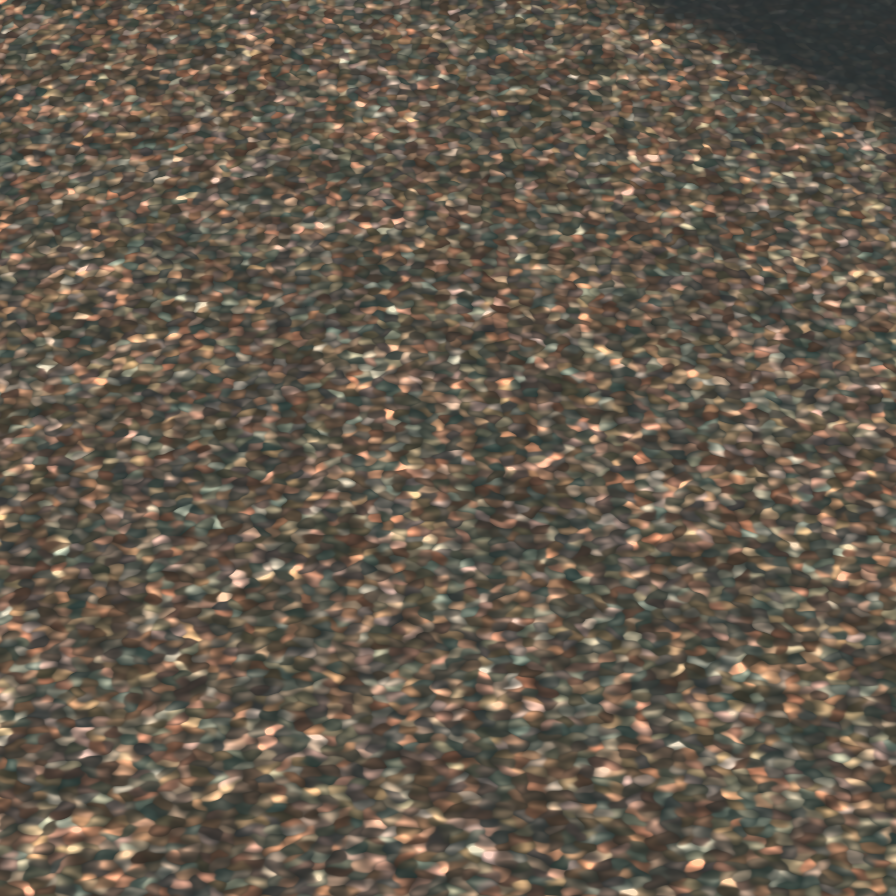
Give the GLSL for this texture, as a Shadertoy shader.

```glsl
// Sunlit gravel receding towards the top, with a soft shadow across the upper right corner.
// Softly blended cellular chips give the stones, gradient noise breaks up their tone,
// and a log-normal brightness curve turns the sum into dark gaps and a few pale chips.

vec3 hash3(vec2 cell, int seed) {
    uvec3 v = uvec3(ivec3(ivec2(cell), seed)) * 1664525u + 1013904223u;
    v.x += v.y * v.z; v.y += v.z * v.x; v.z += v.x * v.y;
    v ^= v >> 16u;
    v.x += v.y * v.z; v.y += v.z * v.x; v.z += v.x * v.y;
    return vec3(v >> 8u) / float(1 << 24);
}

float cornerSlope(vec2 cell, vec2 offset, int seed) {
    float angle = 6.2832 * hash3(cell, seed).x;
    return dot(vec2(cos(angle), sin(angle)), offset);
}

float gradientNoise(vec2 p, int seed) {
    vec2 i = floor(p), f = p - i;
    vec2 u = f * f * f * (f * (f * 6.0 - 15.0) + 10.0);
    vec2 e = vec2(1, 0);
    float low = mix(cornerSlope(i, f, seed), cornerSlope(i + e, f - e, seed), u.x);
    float high = mix(cornerSlope(i + e.yx, f - e.yx, seed), cornerSlope(i + 1.0, f - 1.0, seed), u.x);
    return mix(low, high, u.y);
}

// Returns tone, two tints, and squared distance to the chip centre.
vec4 gravelChips(vec2 p, float flatness) {
    vec2 home = floor(p);
    vec3 sum = vec3(0);
    float total = 1e-5;
    for (int y = -1; y <= 1; y++)
    for (int x = -1; x <= 1; x++) {
        vec2 cell = home + vec2(x, y);
        vec3 place = hash3(cell, 1);
        vec3 look = hash3(cell, 2) * 2.0 - 1.0;
        look.x += 0.5 * smoothstep(0.9, 1.0, look.x);

        // Tilt each flat chip a little in canvas proportions.
        vec2 d = (p - cell - 0.15 - 0.7 * place.xy) * vec2(1, flatness);
        float tilt = (place.z - 0.5) * 1.2;
        d = mat2(cos(tilt), -sin(tilt), sin(tilt), cos(tilt)) * d / vec2(1, flatness);

        float weight = exp(-9.0 * dot(d, d));
        sum += look * weight;
        total += weight;
    }
    return vec4(sum / total, -log(total) / 9.0);
}

void mainImage(out vec4 fragColor, in vec2 fragCoord) {
    vec2 uv = fragCoord / iResolution.xy;

    // Perspective: chips shrink linearly with height.
    float flatness = 0.52;
    float shrink = 1.0 - uv.y / 2.2;
    vec2 ground = vec2((uv.x - 0.5) / shrink, -log(shrink) * 2.2 / flatness) / 0.019;

    // Wobble the ground so that chip outlines are uneven.
    vec2 wobble = vec2(gradientNoise(ground * 0.9, 3), gradientNoise(ground * 0.9, 4));
    vec4 chip = gravelChips(ground + 0.45 * wobble, flatness);

    // Chip tone, gaps, fine mottling, clusters and broad flat patches.
    float tone = 1.35 * chip.x - 2.2 * (chip.w - 0.16);
    tone += 2.2 * gradientNoise(ground * vec2(0.75, 0.85), 5);
    tone += 1.2 * gradientNoise(ground * vec2(0.22, 0.34), 6);
    tone += 0.9 * gradientNoise(uv * vec2(6, 22) + vec2(0, uv.x * 2.0), 7);
    tone *= mix(1.15, 0.88, uv.y);

    // Dark green-grey rising to pale peach.
    float light = 0.17 + 0.165 * exp(0.54 * min(tone, 2.7));
    vec3 color = vec3(0.26, 0.25, 0.22) + (light - 0.25) * vec3(1.3, 1.0, 0.79);
    color += light * chip.y * vec3(0.13, -0.02, -0.10);
    color += light * chip.z * vec3(-0.07, 0.06, 0.03);

    // Slanted corner shadow with a soft rim.
    float edge = uv.y - 1.0 + (uv.x - 0.70) * 0.48;
    edge += 0.012 * gradientNoise(uv * 14.0, 8);
    float shade = smoothstep(-0.02, 0.028, edge);
    color = mix(color, vec3(0.14, 0.16, 0.165) + 0.14 * color, shade);

    fragColor = vec4(clamp(color, 0.0, 1.0), 1.0);
}
```
